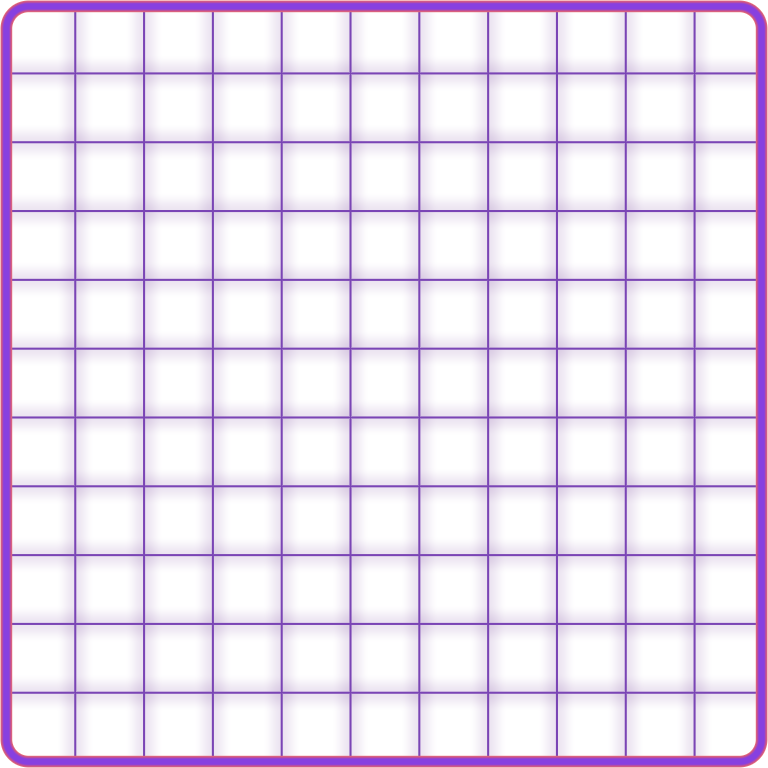
A WebGL 1 fragment shader for this pattern:

```glsl
precision highp float;
// Violet square grid with a soft lilac glow inside a rounded, pink-edged frame.

uniform vec2 u_resolution;

// Grid: ten lines each way make eleven cells across and down
const float LINE_COUNT = 10.0;
const float FIRST_LINE = 0.0980;
const float SPACING = 0.0896;
const float LINE_WIDTH = 0.0027;
const float GLOW_RADIUS = 0.025;

// Frame: a band around a rounded square
const float FRAME_HALF_SIZE = 0.4917;
const float FRAME_RADIUS = 0.029;
const float FRAME_HALF_WIDTH = 0.0076;

const vec3 PAPER = vec3(1.0);
const vec3 GLOW_COLOR = vec3(0.925, 0.895, 0.945);
const vec3 LINE_COLOR = vec3(0.48, 0.27, 0.71);
const vec3 FRAME_CORE = vec3(0.53, 0.25, 0.88);
const vec3 FRAME_MID = vec3(0.76, 0.31, 0.58);
const vec3 FRAME_EDGE = vec3(0.91, 0.42, 0.45);

// Distance to the nearest vertical (x) and horizontal (y) line
vec2 gridDistance(vec2 p) {
  vec2 index = floor((p - FIRST_LINE) / SPACING + 0.5);
  index = clamp(index, 0.0, LINE_COUNT - 1.0);
  return abs(p - FIRST_LINE - index * SPACING);
}

float roundedSquare(vec2 p, float halfSize, float radius) {
  vec2 q = abs(p) - halfSize + radius;
  return length(max(q, 0.0)) + min(max(q.x, q.y), 0.0) - radius;
}

// Antialiased coverage of a shape with signed distance d
float coverage(float d, float pixel) {
  return clamp(0.5 - d / pixel, 0.0, 1.0);
}

vec3 frameColor(float t) {
  vec3 color = mix(FRAME_CORE, FRAME_MID, smoothstep(0.4, 0.78, t));
  return mix(color, FRAME_EDGE, smoothstep(0.72, 1.0, t));
}

void main() {
  float side = min(u_resolution.x, u_resolution.y);
  float pixel = 1.0 / side;
  vec2 p = (gl_FragCoord.xy - 0.5 * u_resolution) / side + 0.5;

  // Glow, then lines
  vec2 d = gridDistance(p);
  vec2 glow = 1.0 - smoothstep(0.0, GLOW_RADIUS, d);
  vec3 color = mix(PAPER, GLOW_COLOR, glow.x);
  color *= mix(PAPER, GLOW_COLOR, glow.y);
  float line = coverage(min(d.x, d.y) - 0.5 * LINE_WIDTH, pixel);
  color = mix(color, LINE_COLOR, line);

  // Frame, with plain paper beyond it
  float rim = roundedSquare(p - 0.5, FRAME_HALF_SIZE, FRAME_RADIUS);
  color = mix(PAPER, color, coverage(rim, pixel));
  float band = coverage(abs(rim) - FRAME_HALF_WIDTH, pixel);
  color = mix(color, frameColor(abs(rim) / FRAME_HALF_WIDTH), band);

  gl_FragColor = vec4(color, 1.0);
}
```
